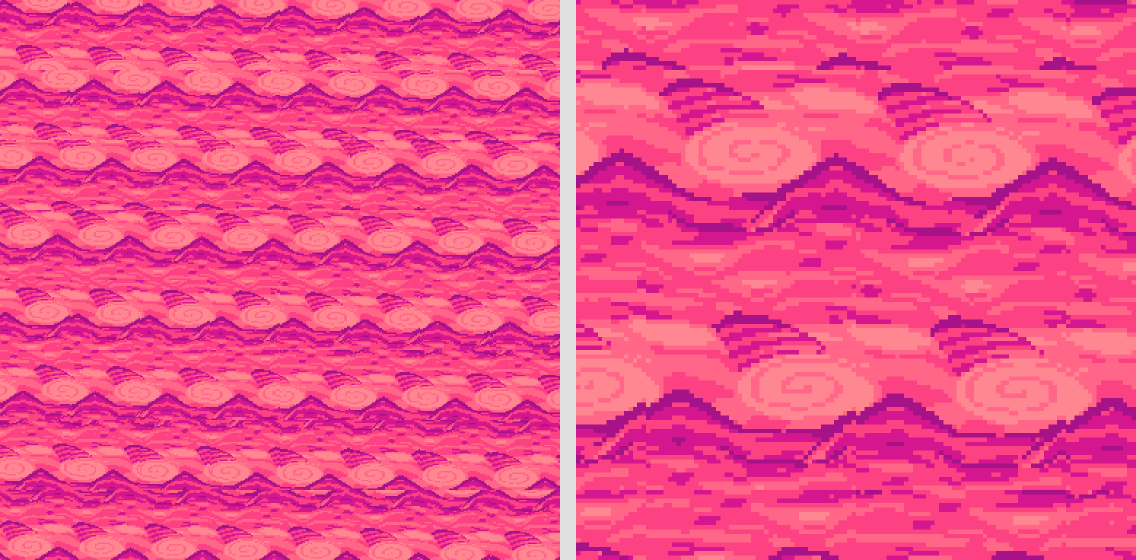
Left, the full canvas; right, a detail of the centre.
Give the GLSL for this pattern, as a WebGL 2 fragment shader.

```glsl
#version 300 es
precision highp float;
// Pixel-art sea of pink and purple waves, in 8 by 8 tiles that slip a little from one to the next.
uniform vec2 u_resolution;
out vec4 fragColor;

float hash(vec2 p) {
    return fract(sin(dot(p, vec2(127.1, 311.7))) * 43758.5453);
}

// Value noise that repeats after a whole number of lattice steps.
float noise(vec2 p, vec2 period) {
    vec2 i = floor(p), f = fract(p);
    f = f * f * (3.0 - 2.0 * f);
    vec2 a = mod(i, period), b = mod(i + 1.0, period);
    return mix(mix(hash(a), hash(vec2(b.x, a.y)), f.x),
               mix(hash(vec2(a.x, b.y)), hash(b), f.x), f.y);
}

float wrap(float d) {
    return fract(d + 0.5) - 0.5;
}

// Shade from 0 (dark purple) to 4 (peach); q is measured from the peak, y down.
float waveShade(vec2 q) {
    float turn = 6.2832 * q.x;
    float flow = q.y + 0.035 * sin(turn + 2.6) + 0.015 * sin(2.0 * turn);
    float coarse = noise(vec2(q.x * 3.0, flow * 13.0), vec2(3, 13));
    float fine = noise(vec2(q.x * 8.0, flow * 32.0), vec2(8, 32));
    float n = 0.6 * coarse + 0.4 * fine - 0.5;
    float x = wrap(q.x);
    float y = fract(q.y + 0.55) - 0.55 + n * 0.025;

    // Streaked water, darker under the peaks
    float trough = wrap(y - 0.31) / 0.11;
    float shade = 2.4 + n * 4.2 - 1.1 * exp(-trough * trough);

    // Lighter slope between the crests and the ridge
    float ridge = 0.22 * smoothstep(-0.07, 0.37, abs(x)) - 0.017;
    float depth = y - ridge;
    if (depth < 0.0 && y > -0.2) shade = 2.65 + n * 2.2;

    // Foam cloud drifting between two crests
    vec2 foam = vec2(x + 0.03, y + 0.25 - 0.12 * x);
    float cloud = length(foam / vec2(0.23, 0.075));
    if (cloud < 1.0) shade = cloud < 0.76 + n * 0.5 ? 4.0 : 3.0;

    // Curling crest: dark rim over arcs that follow the swirl
    float u = wrap(q.x - 0.28);
    float crest = y + 0.35 - (u < 0.0 ? 4.0 : 1.0) * u * u;
    vec2 s = vec2(wrap(q.x - 0.59), y - 0.005);
    float swirl = length(s / vec2(0.34, 0.165));
    if (crest > 0.0 && u > -0.13 + 0.65 * (y + 0.29) && u < 0.42 && y < 0.06) {
        float arc = sin(swirl * 17.0 + n * 3.0);
        shade = 1.5 + 0.9 * arc + 2.2 * max(u - 0.05, 0.0);
        if (crest < 0.045 - 0.1 * max(u, 0.0) + n * 0.03) shade = u < 0.25 ? 0.0 : 1.0;
    }

    // Peach swirl with a spiral line
    if (swirl < 1.0) {
        float spiral = fract(swirl * 2.3 - atan(s.y * 2.0, s.x) / 6.2832 + n * 0.25);
        shade = spiral < 0.24 || swirl > 0.92 ? 3.0 : 4.0;
    }

    // Mountain: dark cap, purple body, pink lens in the valley
    if (depth > 0.0 && depth < 0.19 + n * 0.06) {
        float slant = sin(55.0 * (depth + 0.3 * abs(x)) + n * 7.0);
        shade = 1.2 + 0.55 * slant;
        float lens = length(vec2(wrap(q.x - 0.4) / 0.25, (depth - 0.085) / 0.025));
        if (lens < 1.0 + n) shade = 2.0;
        if (depth < 0.078 - 0.14 * abs(x) + n * 0.05) shade = 0.0;
        if (abs(depth - 0.16) < 0.012 && abs(x) > 0.2) shade = 0.0;
    }

    // Slanted spray trailing from the left foot of the peak
    vec2 spray = vec2(wrap(q.x + 0.32), y - 0.29);
    float across = spray.y + 0.7 * spray.x;
    if (abs(spray.x) < 0.13 && abs(across) < 0.045 * (1.0 - abs(spray.x) / 0.13))
        shade = across < -0.012 ? 0.0 : across < 0.012 ? 2.0 : 3.0;
    return shade;
}

vec3 waveColor(vec2 canvas) {
    // Art pixels, 48 to a tile
    vec2 grid = (floor(canvas * 384.0) + 0.5) / 48.0;
    vec2 tile = floor(grid);
    // Every tile slips against its neighbours, which leaves seams
    vec2 slip = tile.x * vec2(0.029, 0.019) + tile.y * vec2(0.254, 0.115);
    float shade = waveShade(fract(grid) - vec2(0.06, -0.01) - slip);

    vec3 darkPurple = vec3(0.65, 0.07, 0.53), purple = vec3(0.83, 0.09, 0.56);
    vec3 hotPink = vec3(0.99, 0.26, 0.51), pink = vec3(1.0, 0.40, 0.53);
    vec3 peach = vec3(1.0, 0.53, 0.57);
    return shade < 0.5 ? darkPurple : shade < 1.5 ? purple
         : shade < 2.5 ? hotPink : shade < 3.5 ? pink : peach;
}

void main() {
    // Four samples smooth the edges
    vec3 sum = vec3(0.0);
    for (int i = 0; i < 4; i++) {
        vec2 offset = vec2(i & 1, i >> 1) * 0.5 - 0.25;
        vec2 canvas = (gl_FragCoord.xy + offset) / u_resolution;
        sum += waveColor(vec2(canvas.x, 1.0 - canvas.y));
    }
    fragColor = vec4(sum / 4.0, 1.0);
}
```
